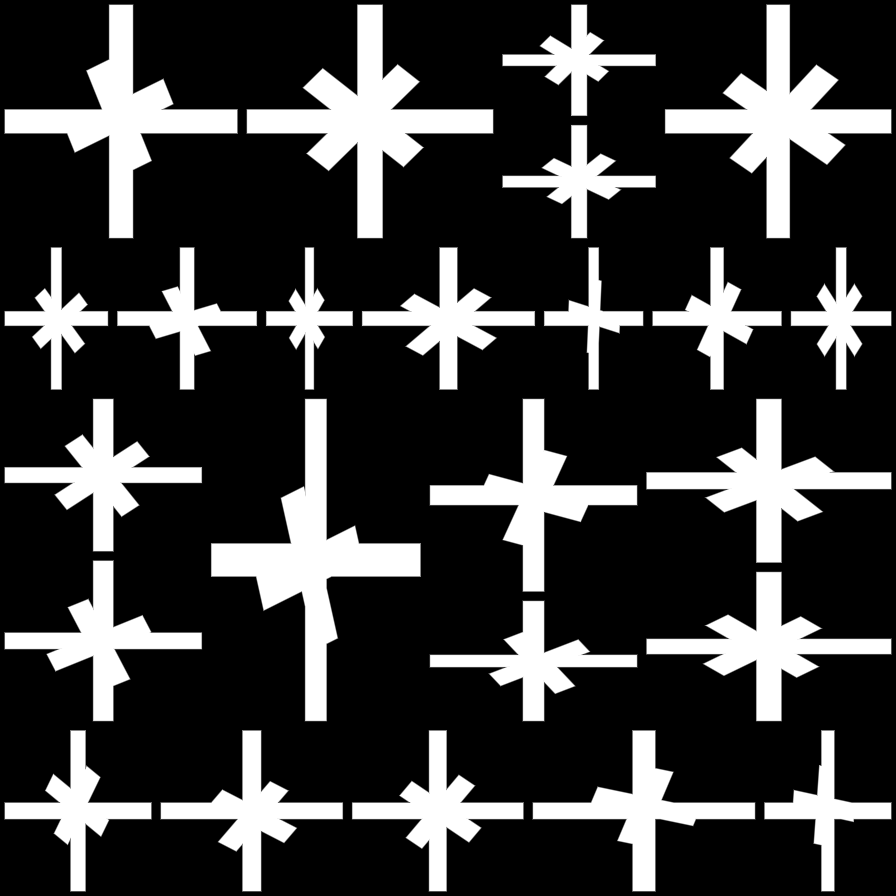
A three.js fragment shader for this pattern:

```glsl
// Rows of black cells, each holding a white plus overlaid by a short skewed cross.
varying vec2 vUv;

float hash(vec2 p) {
  return fract(sin(dot(p, vec2(127.1, 311.7))) * 43758.5453);
}

// Left edge of column i, in column units; the outer edges stay fixed.
float columnEdge(float i, float row, float count) {
  if (i < 0.5 || i > count - 0.5) return i;
  return i + 0.5 * (hash(vec2(i, row + 3.7)) - 0.5);
}

// Signed distance (positive inside) to the band |dot(p, axis)| < halfWidth.
float band(vec2 p, vec2 axis, float halfWidth) {
  return (halfWidth - abs(dot(p, axis))) / length(axis);
}

// Two bars crossing along a pair of axes.
float crossShape(vec2 p, vec2 u, vec2 v, float reach, float halfWidth) {
  float across = min(band(p, u, reach), band(p, v, halfWidth));
  float upright = min(band(p, u, halfWidth), band(p, v, reach));
  return max(across, upright);
}

void main() {
  // Rows of unequal height, counted from the bottom
  float row = step(0.19, vUv.y) + step(0.56, vUv.y) + step(0.729, vUv.y);
  vec2 rowSpan = row < 0.5 ? vec2(0.0, 0.19)
               : row < 1.5 ? vec2(0.19, 0.56)
               : row < 2.5 ? vec2(0.56, 0.729) : vec2(0.729, 1.0);
  float count = row < 0.5 ? 5.0 : row > 1.5 && row < 2.5 ? 7.0 : 4.0;

  // Columns with jittered edges
  float x = vUv.x * count;
  float col = floor(x + 0.5);
  if (x < columnEdge(col, row, count)) col -= 1.0;
  vec2 lower = vec2(columnEdge(col, row, count) / count, rowSpan.x);
  vec2 upper = vec2(columnEdge(col + 1.0, row, count) / count, rowSpan.y);
  vec2 id = vec2(col, row * 2.0);

  // Some cells of the tall rows are stacked in pairs
  bool stacked = row > 2.5 ? col == 2.0 : row == 1.0 && col != 1.0;
  if (stacked) {
    float cut = mix(lower.y, upper.y, mix(0.33, 0.54, hash(id + 9.1)));
    if (vUv.y < cut) {
      upper.y = cut;
    } else {
      lower.y = cut;
      id.y += 1.0;
    }
  }

  // Plus filling the cell up to a thin gutter
  vec2 size = upper - lower - 0.0105;
  vec2 p = vUv - 0.5 * (lower + upper);
  float shape = crossShape(p, vec2(1.0 / size.x, 0.0), vec2(0.0, 1.0 / size.y), 0.5, 0.0515);

  // Short cross, turned, skewed and shifted, stretched with the cell
  float turn = mix(0.15, 0.85, hash(id + 21.3));
  if (hash(id + 5.9) < 0.5) turn = -turn;
  float skew = turn + 0.4 * (hash(id + 33.7) - 0.5);
  vec2 shift = 0.07 * (vec2(hash(id + 41.1), hash(id + 57.5)) - 0.5);
  vec2 u = vec2(cos(skew), sin(skew)) / size;
  vec2 v = vec2(-sin(turn), cos(turn)) / size;
  float reach = mix(0.235, 0.285, hash(id + 63.2));
  shape = max(shape, crossShape(p - shift * size, u, v, reach, 0.058));

  gl_FragColor = vec4(vec3(smoothstep(-0.001, 0.001, shape)), 1.0);
}
```
